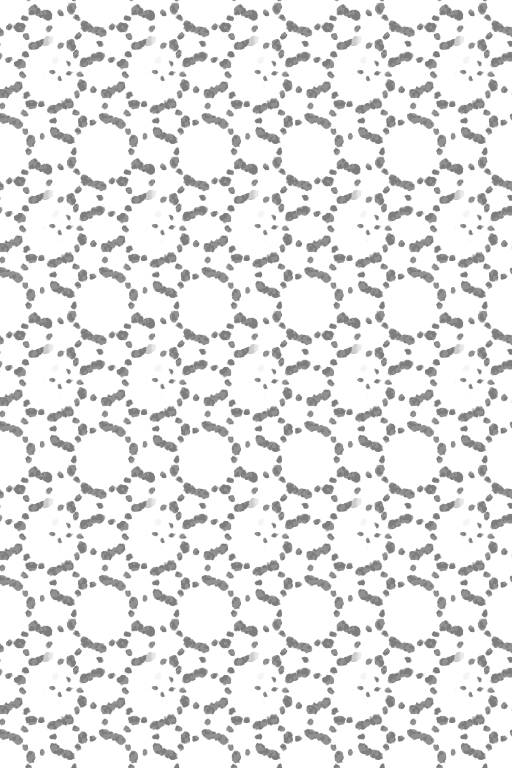
Give the GLSL for this pattern, as a Shadertoy shader.

```glsl
// Rings of grey ink blots on white, five repeats across and five down.
// Half a ring is listed once; a half turn completes it, and a mirrored copy
// shifted by half a cell fills the gaps. Noise roughens outlines and tones.

const float UNITS = 1152.0;               // canvas height in drawing units
const vec2 CELL = vec2(154.1, 231.0);     // repeat size
const vec2 RING_CENTRE = vec2(308.0, 458.5);
const vec3 PAPER = vec3(1.0);
const vec3 INK_LIGHT = vec3(0.57);
const vec3 INK_DARK = vec3(0.49);
const vec3 STAIN = vec3(0.80);
const vec3 STAIN_LIGHT = vec3(0.91);
const vec3 FAINT = vec3(0.96);
const float ROUGHNESS = 2.4;
const float STRETCH = 0.13;

// Single blots: x, y, radius, relative to the ring centre, y downwards
const int BLOTS = 9;
const vec3 BLOT[BLOTS] = vec3[](
    vec3(-30.0, -44.5, 7.8), vec3(46.5, -16.0, 7.8),
    vec3(-14.5, -43.5, 4.8), vec3(38.5, -30.0, 4.8), vec3(43.0, 0.0, 4.6),
    vec3(37.0, 31.0, 4.8), vec3(63.5, -22.5, 4.7), vec3(-37.0, 57.5, 4.8),
    vec3(-3.5, 69.0, 4.7));

// Chains of merged blots: start and end
const int CHAINS = 2;
const vec4 CHAIN[CHAINS] = vec4[](
    vec4(3.5, -51.0, 26.5, -42.5), vec4(71.0, 27.5, 50.0, 18.5));
const vec4 CHAIN_RADII = vec4(8.0, 5.6, 5.8, 7.3);

// Small specks inside the mirrored ring
const int SPECKS = 4;
const vec2 SPECK[SPECKS] = vec2[](
    vec2(-1.5, -4.0), vec2(-12.5, 6.0), vec2(-27.5, -2.0), vec2(-26.5, -17.0));

float hash(vec2 p) {
    vec3 h = fract(vec3(p.xyx) * 0.1031);
    h += dot(h, h.yzx + 33.33);
    return fract((h.x + h.y) * h.z);
}

float noise(vec2 p) {
    vec2 i = floor(p), f = fract(p);
    f = f * f * (3.0 - 2.0 * f);
    vec2 e = vec2(0.0, 1.0);
    return mix(mix(hash(i), hash(i + e.yx), f.x),
               mix(hash(i + e.xy), hash(i + e.yy), f.x), f.y);
}

// Shortest offset between points of the repeating plane
vec2 wrap(vec2 d) { return d - CELL * round(d / CELL); }

// Signed distance to a slightly stretched, rough-edged blot
float blot(vec2 d, float radius, float seed) {
    float a = 6.2832 * hash(vec2(seed, 3.0));
    vec2 r = vec2(d.x * cos(a) + d.y * sin(a), d.y * cos(a) - d.x * sin(a));
    r *= vec2(1.0 - STRETCH, 1.0 + STRETCH);
    return length(r) - radius - ROUGHNESS * (noise(d * 0.28 + seed * 7.3 + 50.0) - 0.5);
}

// Keep the nearest blot and its local texture position
void stamp(inout vec3 ink, vec2 d, float radius, float seed) {
    float dist = blot(d, radius, seed);
    if (dist < ink.x) ink = vec3(dist, d + seed * 11.7 + 200.0);
}

void mainImage(out vec4 fragColor, in vec2 fragCoord) {
    float px = UNITS / iResolution.y;
    vec2 p = vec2(fragCoord.x, iResolution.y - fragCoord.y) * px - RING_CENTRE;
    vec2 m = (p - 0.5 * CELL) * vec2(-1.0, 1.0);   // mirrored ring space
    vec3 ink = vec3(1e3, 0.0, 0.0);

    // Plain and mirrored ring, each in two halves
    for (int k = 0; k < 4; k++) {
        bool mirrored = k > 1;
        vec2 q = (mirrored ? m : p) * (k % 2 == 0 ? 1.0 : -1.0);
        float seed = float(k) * 20.0 + 1.0;
        for (int i = 0; i < BLOTS; i++)
            stamp(ink, wrap(q - BLOT[i].xy), BLOT[i].z, seed + float(i));
        for (int c = 0; c < CHAINS; c++)
            for (int j = 0; j < 4; j++) {
                if (k == 2 && c == 0 && j == 0) continue;  // stain goes here
                float s = seed + 10.0 + float(c * 4 + j);
                vec2 at = mix(CHAIN[c].xy, CHAIN[c].zw, float(j) / 3.0);
                at.y += 2.0 * (hash(vec2(s, 9.0)) - 0.5);
                stamp(ink, wrap(q - at), CHAIN_RADII[j], s);
            }
    }
    for (int i = 0; i < SPECKS; i++)
        stamp(ink, wrap(m - SPECK[i]), 3.7, 90.0 + float(i));

    // Mottled ink on paper
    float edge = 0.8 * px;
    float mottle = smoothstep(0.42, 0.58, noise(ink.yz * 0.22));
    vec3 tone = mix(INK_LIGHT, INK_DARK, mottle);
    vec3 col = mix(PAPER, tone, smoothstep(edge, -edge, ink.x));

    // Pale stain on the chain and faint marks inside the mirrored ring
    vec2 s = wrap(m - vec2(5.0, -51.0));
    vec3 stainTone = mix(STAIN_LIGHT, STAIN, smoothstep(-3.0, 3.0, s.x + 2.0 * noise(s * 0.4 + 30.0)));
    col = mix(col, stainTone, smoothstep(edge, -edge, blot(s, 7.4, 101.0)));
    float faint = blot(wrap(m - vec2(-6.5, -22.0)), 5.0, 102.0);
    faint = min(faint, length(wrap(m - vec2(10.5, -1.0))) - 1.3);
    faint = min(faint, length(wrap(m - vec2(-11.5, 18.0))) - 1.3);
    col = mix(col, FAINT, smoothstep(edge, -edge, faint));

    fragColor = vec4(col, 1.0);
}
```
